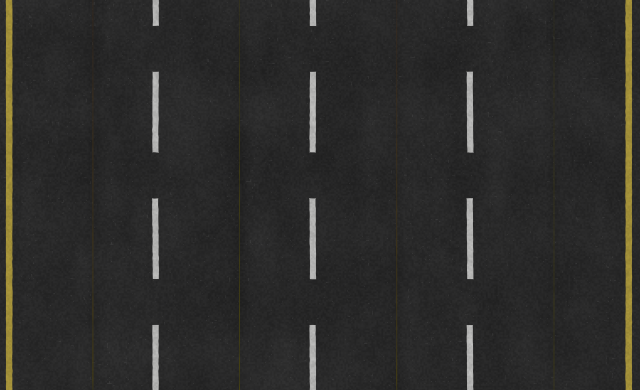
This texture is drawn by a Shadertoy shader. Its source:

```glsl
// Four-lane asphalt road with dashed white dividers, yellow edge lines and thin seams.
#define DASH_FIRST  vec2(0.2430, 0.0384)  // centre of the lower left dash
#define DASH_STEP   vec2(0.2457, 0.1979)  // spacing across and along the road
#define DASH_HALF   vec2(0.0048, 0.0631)
#define EDGE_X      vec2(0.0143, 0.9824)
#define EDGE_HALF   0.0051
#define SEAM_HALF   0.0008
#define ASPHALT     vec3(0.157, 0.157, 0.158)
#define WHITE       vec3(0.735, 0.735, 0.73)
#define YELLOW      vec3(0.69, 0.61, 0.24)
#define GRAIN_SCALE 380.0

float hash(vec2 p) {
    vec3 q = fract(vec3(p.xyx) * 0.1031);
    q += dot(q, q.yzx + 33.33);
    return fract((q.x + q.y) * q.z);
}

float noise(vec2 p) {
    vec2 i = floor(p), f = fract(p);
    f = f * f * (3.0 - 2.0 * f);
    return mix(mix(hash(i), hash(i + vec2(1, 0)), f.x),
               mix(hash(i + vec2(0, 1)), hash(i + vec2(1, 1)), f.x), f.y);
}

float fbm(vec2 p) {
    float sum = 0.0, amp = 0.5;
    for (int i = 0; i < 4; i++) {
        sum += amp * noise(p);
        p = p * 2.03 + 17.1;
        amp *= 0.5;
    }
    return sum / 0.9375;
}

// Coverage of a shape from its signed distance
float fill(float d, float px) {
    return 1.0 - smoothstep(-0.6 * px, 0.6 * px, d);
}

float boxDistance(vec2 p, vec2 halfSize) {
    vec2 d = abs(p) - halfSize;
    return length(max(d, 0.0)) + min(max(d.x, d.y), 0.0);
}

vec3 asphalt(vec2 p) {
    float grain = noise(p * GRAIN_SCALE + 40.0) - 0.5;
    float blotch = fbm(p * vec2(22.0, 16.0) + 5.0) - 0.5;
    float streak = noise(vec2(p.x * 45.0, p.y * 3.0)) - 0.5;
    float along = cos(6.2832 * (p.y - DASH_FIRST.y) / DASH_STEP.y);
    float speck = smoothstep(0.9, 1.0, noise(p * GRAIN_SCALE * 0.8 + 90.0));
    return ASPHALT + 0.035 * grain + 0.045 * blotch + 0.012 * streak
         + 0.004 * along + 0.05 * speck;
}

void mainImage(out vec4 fragColor, in vec2 fragCoord) {
    float px = 1.0 / iResolution.x;
    vec2 p = fragCoord * px;
    float height = iResolution.y * px;
    vec3 color = asphalt(p);

    // Thin seams near the lane centres, stronger toward the bottom
    for (int i = 0; i < 4; i++) {
        float lane = float(i);
        float x = 0.1285 + DASH_STEP.x * lane + (i == 0 ? 0.0167 : 0.0);
        float rise = p.y / height;
        vec3 rust = vec3(0.29, 0.19, 0.10), moss = vec3(0.29, 0.28, 0.07);
        float mossy = i % 2 == 1 ? 0.9 : 0.75 - 0.8 * rise;
        vec3 tint = mix(rust, moss, clamp(mossy, 0.0, 1.0));
        float wear = mix(0.9, 0.4, rise) * (0.65 + 0.6 * noise(vec2(lane * 9.0, p.y * 50.0)));
        wear *= i == 3 ? 0.65 : 1.0;
        float d = abs(p.x - x);
        color = mix(color, tint, clamp(wear, 0.0, 1.0) * fill(d - SEAM_HALF, px));
        color *= 1.0 - 0.08 * exp(-d * d * 9000.0);
    }

    // Shared paint wear and ragged edges
    float ragged = 0.0007 * (noise(p * 170.0) - 0.5);
    float wear = 0.88 + 0.12 * fbm(p * 110.0) + 0.09 * (noise(p * GRAIN_SCALE) - 0.5);

    // Solid yellow edge lines
    float edge = min(abs(p.x - EDGE_X.x), abs(p.x - EDGE_X.y)) - EDGE_HALF;
    color = mix(color, YELLOW * wear, 0.97 * fill(edge + ragged, px));

    // Dashed white dividers, each leaning slightly
    vec2 cell = floor((p - DASH_FIRST) / DASH_STEP + 0.5);
    cell.x = clamp(cell.x, 0.0, 2.0);
    vec2 q = p - DASH_FIRST - cell * DASH_STEP;
    q.x += q.y * 0.014 * (hash(cell + 3.0) - 0.3);
    float dash = boxDistance(q, DASH_HALF) + ragged;
    color = mix(color, WHITE * (wear + 0.04), 0.97 * fill(dash, px));

    fragColor = vec4(color, 1.0);
}
```
